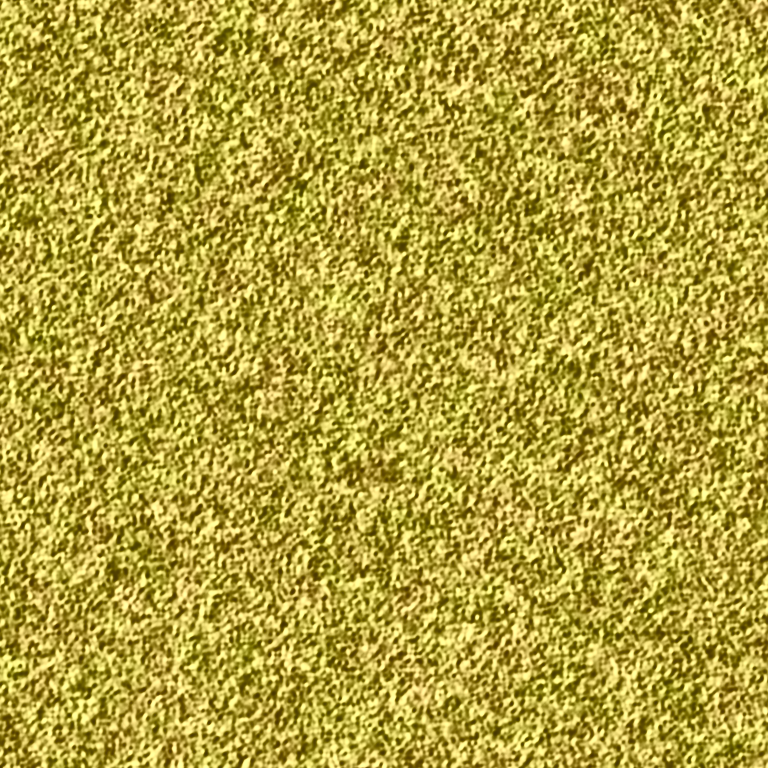
Write a Shadertoy shader that draws this texture.

```glsl
// Draws a dense golden grain of irregular, faintly slanted specks.

const vec3 GOLD = vec3(0.70, 0.63, 0.226);
const vec3 WARM_SHIFT = vec3(0.02, -0.025, 0.03);
const float FINE_CELLS = 222.0;
const float COARSE_CELLS = 105.0;
const float PATCH_CELLS = 28.0;
const float SPECK_ANGLE = 1.1;
const float SPECK_STRETCH = 1.22;

// Integer hash of a lattice cell, 0 to 1
float hash(ivec2 cell, uint seed) {
    uvec2 q = uvec2(cell + 4096);
    uint h = q.x * 1597334677u ^ q.y * 3812015801u ^ seed * 2654435769u;
    h = (h ^ (h >> 16)) * 2146121005u;
    h = (h ^ (h >> 15)) * 2221713035u;
    h ^= h >> 16;
    return float(h >> 8) / 16777216.0;
}

// Smooth value noise, centred on zero
float noise(vec2 p, uint seed) {
    ivec2 cell = ivec2(floor(p));
    vec2 f = fract(p);
    f = f * f * (3.0 - 2.0 * f);
    float low = mix(hash(cell, seed), hash(cell + ivec2(1, 0), seed), f.x);
    float high = mix(hash(cell + ivec2(0, 1), seed), hash(cell + ivec2(1, 1), seed), f.x);
    return mix(low, high, f.y) - 0.5;
}

vec2 rotate(vec2 p, float angle) {
    float c = cos(angle);
    float s = sin(angle);
    return vec2(c * p.x + s * p.y, c * p.y - s * p.x);
}

// Two lattices turned against each other, so that no grid shows
float specks(vec2 p, uint seed) {
    return noise(rotate(p, 0.45), seed) + noise(rotate(p, -0.4) * 1.07, seed + 1u);
}

// Fine specks with a weak shadow copy, over larger clumps
float grain(vec2 uv) {
    vec2 p = rotate(uv, SPECK_ANGLE) / vec2(SPECK_STRETCH, 1.0);
    float body = specks(p * FINE_CELLS, 1u);
    float shadow = specks(p * FINE_CELLS + vec2(0.0, 1.2), 1u);
    float clumps = specks(p * COARSE_CELLS, 5u);
    return 0.8 * body - 0.27 * shadow + 0.36 * clumps;
}

// Compresses extremes smoothly towards the limit
float softLimit(float v, float limit) {
    return v * inversesqrt(1.0 + v * v / (limit * limit));
}

void mainImage(out vec4 fragColor, in vec2 fragCoord) {
    vec2 uv = fragCoord / iResolution.y;

    // Light and dark specks, with faint broad shading
    float shade = 0.09 * noise(rotate(uv, 1.2) * PATCH_CELLS, 9u);
    float light = softLimit(grain(uv) + shade, 0.47);

    // Faint patches of brown and green
    float tint = specks(uv * PATCH_CELLS, 11u);

    vec3 color = GOLD + light + WARM_SHIFT * tint;
    fragColor = vec4(clamp(color, 0.0, 1.0), 1.0);
}
```
